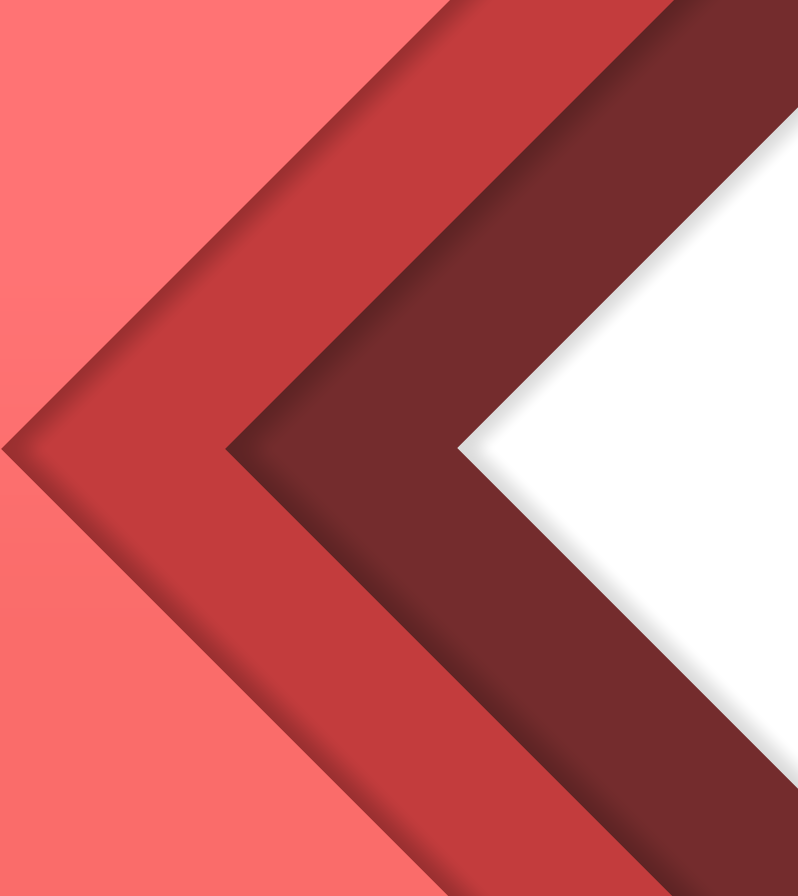
This background is drawn by a WebGL 1 fragment shader. Its source:

```glsl
precision highp float;

uniform vec2 u_resolution;

// Lengths are fractions of the canvas height
const vec2 RED_TIP = vec2(0.0013, 0.4990);
const vec2 MAROON_TIP = vec2(0.2513, 0.4990);
const vec2 WHITE_TIP = vec2(0.5104, 0.5000);

const vec3 PINK_TOP = vec3(1.000, 0.451, 0.455);
const vec3 PINK_BOTTOM = vec3(0.980, 0.424, 0.416);
const vec3 RED = vec3(0.765, 0.235, 0.239);
const vec3 MAROON = vec3(0.455, 0.173, 0.176);
const vec3 WHITE = vec3(1.0);

const float SHADOW_START = -0.002;
const float RED_SHADOW_WIDTH = 0.038;
const float MAROON_SHADOW_WIDTH = 0.042;
const float WHITE_SHADOW_WIDTH = 0.031;
const float RED_SHADOW = 0.21;
const float MAROON_SHADOW = 0.19;
const float WHITE_SHADOW = 0.145;

// Distances inside the lower and upper edges of a right-angled wedge
vec2 wedgeEdges(vec2 p, vec2 tip) {
  vec2 q = p - tip;
  return vec2(q.x + q.y, q.x - q.y) * 0.70711;
}

// Lays a wedge over the base, shaded along its inner edges
vec3 addWedge(vec3 base, vec3 color, vec2 p, vec2 tip, float width, float shadow) {
  vec2 edges = wedgeEdges(p, tip);
  float pixel = 1.0 / u_resolution.y;
  float coverage = clamp(min(edges.x, edges.y) / pixel + 0.5, 0.0, 1.0);
  vec2 light = smoothstep(vec2(SHADOW_START), vec2(width), edges);
  vec3 shaded = color * (1.0 - shadow * (1.0 - light.x * light.y));
  return mix(base, shaded, coverage);
}

void main() {
  vec2 p = gl_FragCoord.xy / u_resolution.y;

  // Pale backdrop
  vec3 color = mix(PINK_BOTTOM, PINK_TOP, smoothstep(0.25, 0.75, p.y));

  // Nested wedges, from back to front
  color = addWedge(color, RED, p, RED_TIP, RED_SHADOW_WIDTH, RED_SHADOW);
  color = addWedge(color, MAROON, p, MAROON_TIP, MAROON_SHADOW_WIDTH, MAROON_SHADOW);
  color = addWedge(color, WHITE, p, WHITE_TIP, WHITE_SHADOW_WIDTH, WHITE_SHADOW);

  gl_FragColor = vec4(color, 1.0);
}
```
